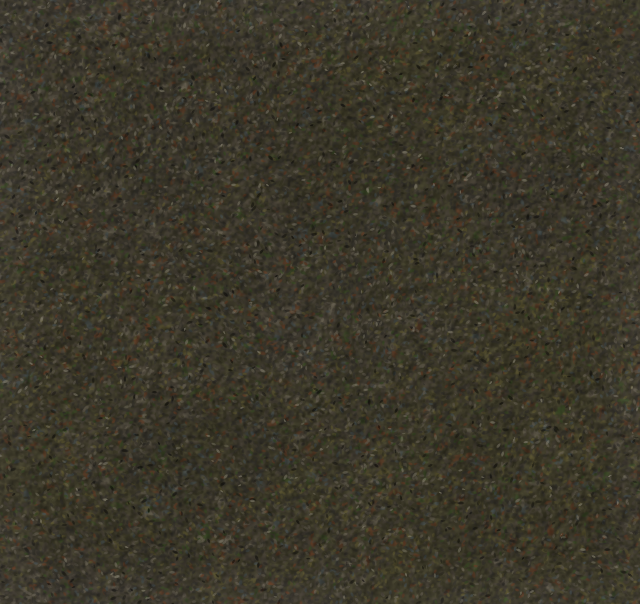
Write a WebGL 2 fragment shader that draws this texture.

```glsl
#version 300 es
precision highp float;
// Dark, thickly worked paint: layers of small scattered dabs in grey-brown and
// olive over slow blotches, with rust, green and slate accents, fine relief
// grain, dark pits and sparse pale glints.

#define BLOTCH_SCALE 4.5
#define BLOTCH_HUE 0.95
#define BLOTCH_TONE 0.30
#define PAINT_CONTRAST 1.25
#define DAB_OPACITY 0.72
#define ACCENT_SHARE 0.13
#define GRAIN_SCALE 215.0
#define GRAIN_AMOUNT 0.26
#define RELIEF_AMOUNT 0.26
#define GLINT_OPACITY 0.62
#define EDGE_HAZE 0.022

uniform vec2 u_resolution;
out vec4 outColor;

const vec3 MEAN = vec3(0.228, 0.214, 0.161);

// Integer hash: three random values per cell and seed
vec3 hash3(vec2 cell, int seed) {
  uvec3 v = uvec3(ivec3(ivec2(cell), seed)) * 1664525u + 1013904223u;
  v.x += v.y * v.z; v.y += v.z * v.x; v.z += v.x * v.y;
  v ^= v >> 16u;
  v.x += v.y * v.z; v.y += v.z * v.x; v.z += v.x * v.y;
  return vec3(v >> 8u) / 16777216.0;
}

float noise(vec2 p, int seed) {
  vec2 i = floor(p), f = fract(p);
  f = f * f * (3.0 - 2.0 * f);
  float low = mix(hash3(i, seed).x, hash3(i + vec2(1, 0), seed).x, f.x);
  float high = mix(hash3(i + vec2(0, 1), seed).x, hash3(i + vec2(1, 1), seed).x, f.x);
  return mix(low, high, f.y);
}

// Fractal noise, centred on zero
float fbm(vec2 p, int seed) {
  float sum = 0.0, amp = 0.5;
  for (int i = 0; i < 4; i++) {
    sum += amp * (noise(p, seed + i) - 0.5);
    p = mat2(0.8, 0.6, -0.6, 0.8) * p * 2.1;
    amp *= 0.6;
  }
  return sum;
}

// Paint colour from random values, pushed by local olive and tone fields
vec3 pigment(vec3 r, float olive, float tone) {
  float t = r.x + tone;
  vec3 c;
  if (r.y < 0.46 + olive)
    c = t < 0.46 ? vec3(0.20, 0.19, 0.13) : t < 0.87 ? vec3(0.24, 0.23, 0.16) : vec3(0.29, 0.27, 0.16);
  else
    c = t < 0.39 ? vec3(0.19, 0.18, 0.15) : t < 0.85 ? vec3(0.24, 0.22, 0.18) : vec3(0.31, 0.29, 0.24);
  if (r.z < ACCENT_SHARE) {
    float kind = r.z / ACCENT_SHARE;
    c = kind < 0.45 ? vec3(0.30, 0.20, 0.13) : kind < 0.75 ? vec3(0.20, 0.24, 0.13) : vec3(0.23, 0.25, 0.24);
  }
  return MEAN + (c - MEAN) * PAINT_CONTRAST;
}

// Soft oriented dab in one cell; size is half length and half width in cells
float dab(vec2 q, vec2 cell, vec2 size, float flow, int seed) {
  vec3 r = hash3(cell, seed);
  float angle = flow + (r.z - 0.5) * 2.6;
  vec2 axis = vec2(cos(angle), sin(angle));
  vec2 d = q - cell - r.xy;
  d = vec2(dot(d, axis), dot(d, vec2(-axis.y, axis.x))) / size;
  return 1.0 - smoothstep(0.35, 1.0, length(d));
}

// One layer of coloured dabs
vec3 paintLayer(vec3 col, vec2 p, float cells, vec2 size, vec3 field, int seed) {
  vec2 q = p * cells, base = floor(q);
  for (int k = 0; k < 9; k++) {
    vec2 cell = base + vec2(k % 3 - 1, k / 3 - 1);
    float cover = dab(q, cell, size, field.z, seed);
    col = mix(col, pigment(hash3(cell, seed + 1), field.x, field.y), cover * DAB_OPACITY);
  }
  return col;
}

// Sparse flecks: summed coverage, each with its own strength
float flecks(vec2 p, float cells, vec2 size, float share, float flow, int seed) {
  vec2 q = p * cells, base = floor(q);
  float sum = 0.0;
  for (int k = 0; k < 9; k++) {
    vec2 cell = base + vec2(k % 3 - 1, k / 3 - 1);
    vec3 r = hash3(cell, seed + 1);
    if (r.x < share) sum = max(sum, dab(q, cell, size * (0.7 + 0.6 * r.z), flow, seed) * (0.25 + 0.75 * r.y));
  }
  return sum;
}

void main() {
  vec2 p = gl_FragCoord.xy / u_resolution.y;
  vec2 uv = gl_FragCoord.xy / u_resolution;

  // Slow fields: olive share, tone and stroke direction
  float olive = fbm(p * BLOTCH_SCALE, 11) * BLOTCH_HUE;
  float tone = fbm(p * BLOTCH_SCALE * 1.7 + 5.0, 23) * BLOTCH_TONE;
  float flow = 0.5 + 3.0 * fbm(p * 5.0, 37);
  vec3 field = vec3(olive, tone, flow);

  // Ground and dabs, coarse to fine
  vec3 col = mix(vec3(0.215, 0.20, 0.162), vec3(0.225, 0.213, 0.14), clamp(0.5 + olive, 0.0, 1.0));
  col = paintLayer(col, p, 48.0, vec2(0.75, 0.36), field, 101);
  col = paintLayer(col, p, 85.0, vec2(0.72, 0.36), field, 211);
  col = paintLayer(col, p, 135.0, vec2(0.70, 0.42), field, 307);

  // Surface grain and raking light on the relief
  vec2 g = p * GRAIN_SCALE;
  float grain = noise(g, 401) - 0.5;
  float relief = noise(g * 0.55, 409) - noise(g * 0.55 + vec2(0.5, -0.6), 409);
  col *= 1.0 + GRAIN_AMOUNT * grain + RELIEF_AMOUNT * relief + 0.4 * tone;

  // Dark pits and pale glints, gathered in loose clusters
  float cluster = clamp(0.5 + 1.3 * fbm(p * 9.0, 503), 0.0, 1.0);
  col *= 1.0 - 0.5 * flecks(p, 62.0, vec2(0.36, 0.17), 0.28, flow, 521);
  float glint = flecks(p, 58.0, vec2(0.30, 0.15), 0.34 * cluster, flow, 601);
  col = mix(col, vec3(0.52, 0.50, 0.43), glint * GLINT_OPACITY);

  // Greyer haze along the borders
  vec2 rim = min(uv, 1.0 - uv);
  col += EDGE_HAZE * vec3(1.0, 0.95, 1.1) * (1.0 - smoothstep(0.0, 0.09, min(rim.x, rim.y)));
  outColor = vec4(clamp(col, 0.0, 1.0), 1.0);
}
```
